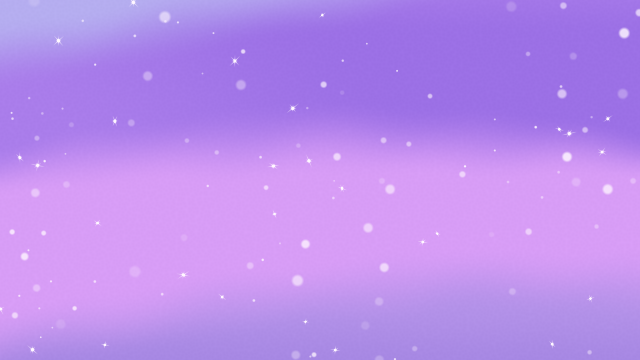
Give the GLSL for this background, as a Shadertoy shader.

```glsl
const vec3 PERIWINKLE = vec3(0.71, 0.68, 0.94);
const vec3 VIOLET     = vec3(0.665, 0.49, 0.92);
const vec3 DEEP       = vec3(0.61, 0.44, 0.90);
const vec3 PINK       = vec3(0.845, 0.615, 0.965);
const vec3 LAVENDER   = vec3(0.70, 0.57, 0.91);
const vec3 DUSK       = vec3(0.65, 0.53, 0.89);
const vec3 GLOW       = vec3(1.0, 0.97, 1.0);

const int   LAYERS       = 2;
const float DISC_CELL    = 0.12;
const float DISC_CHANCE  = 0.27;
const float STAR_CELL    = 0.105;
const float STAR_CHANCE  = 0.10;
const float MOTE_CELL    = 0.06;
const float MOTE_CHANCE  = 0.05;
const float GRAIN_SCALE  = 110.0;
const float GRAIN_AMOUNT = 0.014;
const float PI           = 3.14159;

vec3 hash3(vec2 p) {
    vec3 q = fract(vec3(p.xyx) * vec3(0.1031, 0.1030, 0.0973));
    q += dot(q, q.yxz + 33.33);
    return fract((q.xxy + q.yzz) * q.zyx);
}

// Distance to the nearest scattered point, in cells
float cellular(vec2 p) {
    vec2 id = floor(p), f = fract(p);
    float nearest = 2.0;
    for (int j = -1; j <= 1; j++)
        for (int i = -1; i <= 1; i++) {
            vec2 o = vec2(i, j);
            nearest = min(nearest, length(o + hash3(id + o + 50.0).xy - f));
        }
    return nearest;
}

// Slow layered sines that gather sparkles into groups
float clustering(vec2 p) {
    return clamp(1.0 + 0.7 * sin(p.x * 9.0 + 2.0 * sin(p.y * 5.0))
                     + 0.6 * sin(p.y * 11.0 - p.x * 4.0), 0.1, 2.3);
}

// Slanted, softly blended bands; u and y run from 0 to 1
vec3 sky(float u, float y) {
    float wave = 0.006 * sin(u * 17.0 + y * 9.0) + 0.004 * sin(u * 31.0 - y * 13.0);
    float pinkTop = 0.53 + 0.04 * u + 0.06 * sin(PI * u) + wave;
    float pinkEnd = 0.04 + 0.17 * sin(1.9 * u) + wave;
    float blueEnd = 0.85 + 0.33 * u + wave;
    float soft = 0.075 + 0.035 * sin(PI * u);

    vec3 purple = mix(VIOLET, DEEP, smoothstep(0.0, 0.65, u + 0.6 * (y - 0.75)));
    purple = mix(purple, VIOLET, 0.6 * smoothstep(0.9, 1.03, y));
    vec3 col = mix(PINK, purple, smoothstep(pinkTop - soft, pinkTop + soft, y));
    col = mix(col, PERIWINKLE, smoothstep(blueEnd - 0.11, blueEnd + 0.09, y));
    vec3 low = mix(DUSK, LAVENDER, smoothstep(-0.03, 0.16, y));
    return mix(low, col, smoothstep(pinkEnd - 0.09, pinkEnd + 0.11, y));
}

// Offset from a jittered cell centre; rnd gives the cell its traits
vec2 scatter(vec2 p, float cell, float margin, float seed, out vec3 rnd, out vec2 centre) {
    vec2 shift = vec2(0.37, 0.61) * seed;
    vec2 id = floor(p / cell + shift);
    rnd = hash3(id + seed * 37.0 + 11.0);
    vec2 jitter = mix(vec2(margin), vec2(1.0 - margin), hash3(id.yx + seed * 19.0 + 71.0).xy);
    centre = (id + jitter - shift) * cell;
    return p - centre;
}

float softDisc(vec2 d, float radius, float px) {
    return 1.0 - smoothstep(radius * 0.6 - 0.5 * px, radius + 0.5 * px, length(d));
}

// Bright core with four crossed, tapering needles
float sparkle(vec2 d, float size, float turn, float px) {
    float r = length(d);
    float light = exp(-r * r / (size * size * 0.045));
    float width = max(size * 0.05, 0.5 * px);
    for (int i = 0; i < 4; i++) {
        float a = turn + float(i) * PI * 0.25;
        float reach = size * (0.75 + 0.35 * sin(a * 5.0 + turn * 9.0));
        float side = abs(dot(d, vec2(-sin(a), cos(a))));
        float taper = max(1.0 - r / reach, 0.0);
        light += 0.75 * taper * exp(-side * side / (width * width));
    }
    return min(light, 1.0);
}

void mainImage(out vec4 fragColor, in vec2 fragCoord) {
    float px = 1.0 / iResolution.y;
    vec2 p = fragCoord * px;
    vec3 col = sky(fragCoord.x / iResolution.x, p.y);

    // Faint paper grain
    col += GRAIN_AMOUNT * (cellular(p * GRAIN_SCALE) - 0.45);

    // Discs, motes and sparkles
    vec3 rnd;
    vec2 centre;
    for (int i = 0; i < LAYERS; i++) {
        float seed = float(i) + 1.0;

        vec2 d = scatter(p, DISC_CELL, 0.16, seed, rnd, centre);
        float radius = mix(0.007, 0.019, rnd.y * rnd.y);
        float opacity = mix(0.12, 0.85, rnd.z);
        col = mix(col, GLOW, step(rnd.x, DISC_CHANCE) * opacity * softDisc(d, radius, px));

        d = scatter(p, MOTE_CELL, 0.08, seed + 4.0, rnd, centre);
        float mote = softDisc(d, mix(0.0025, 0.0045, rnd.y), px) * mix(0.4, 0.95, rnd.z);
        col = mix(col, GLOW, step(rnd.x, MOTE_CHANCE * clustering(centre)) * mote);

        d = scatter(p, STAR_CELL, 0.2, seed + 8.0, rnd, centre);
        float star = sparkle(d, mix(0.010, 0.021, rnd.y), rnd.z * PI, px);
        col = mix(col, GLOW, step(rnd.x, STAR_CHANCE * clustering(centre)) * star);
    }
    fragColor = vec4(clamp(col, 0.0, 1.0), 1.0);
}
```
